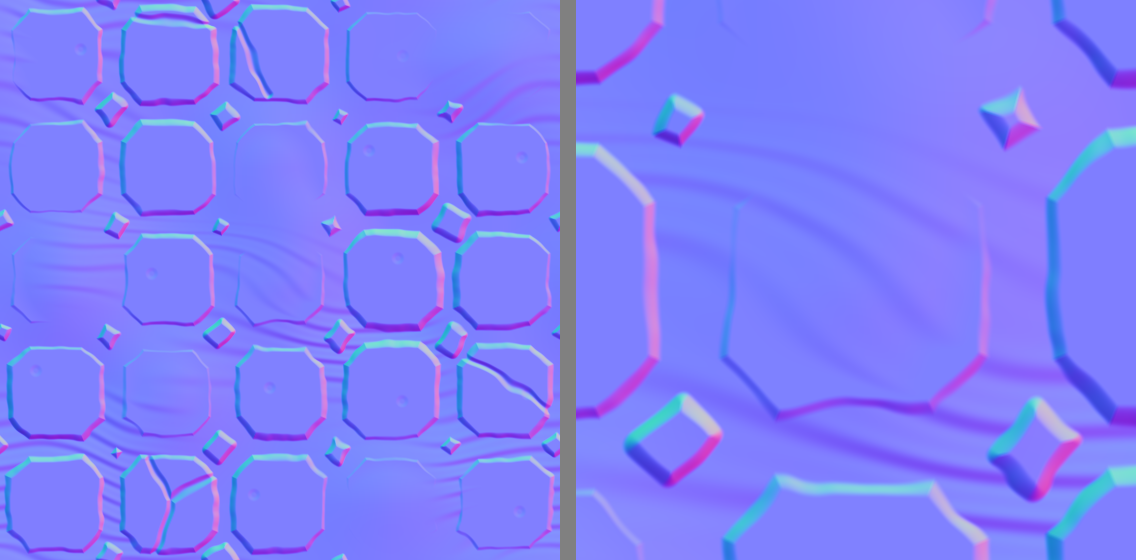
Left: the whole. Right: its middle third, enlarged.
Write a Shadertoy shader that draws this texture map.

```glsl
#define TILES 5.0          // repeats across and down
#define STONE_HALF 0.435   // half width of a stone, in cells
#define CHAMFER 0.482      // distance from centre to the cut corners
#define STONE_TOP 0.05     // height of the stone faces
#define BEVEL 0.06         // width of the rounded rims
#define RIM_SLOPE 1.25
#define EDGE_WEAR 0.045
#define CRACK_WIDTH 0.045
#define CRACK_DEPTH 0.026
#define RIPPLE_HEIGHT 0.0055
#define RIPPLES 4.6        // sand ripples per cell
#define SAMPLE_STEP 0.008  // spacing of the slope samples

// Rows run upward. Exposure: 1 is clear of sand, below 0 is buried.
const float EXPOSURE[25] = float[25](
    0.7, 0.9, 0.7, -0.4, 0.4,
    0.9, -0.1, 1.0, 1.0, 0.8,
    -0.5, 0.8, -0.3, 1.2, 0.7,
    0.3, 0.9, -0.4, 1.0, 0.6,
    0.2, 0.9, 0.8, 0.1, -0.6);

// Half side of the pebble on each grid crossing.
const float PEBBLE[25] = float[25](
    0.0, 0.10, 0.15, 0.08, 0.0,
    0.10, 0.07, 0.13, 0.11, 0.08,
    0.08, 0.10, 0.13, 0.13, 0.14,
    0.10, 0.11, 0.08, 0.09, 0.14,
    0.0, 0.14, 0.12, 0.07, 0.10);

// Crack ends in grid units: start xy, end xy.
const vec4 CRACKS[6] = vec4[6](
    vec4(2.12, 4.77, 2.41, 4.15), vec4(1.20, 4.86, 1.90, 4.77),
    vec4(4.13, 1.83, 4.90, 1.35), vec4(1.53, 0.54, 1.32, 0.87),
    vec4(1.53, 0.54, 1.91, 0.75), vec4(1.53, 0.54, 1.38, 0.08));

float hash(vec2 p) {
    return fract(sin(dot(p, vec2(127.1, 311.7))) * 43758.5);
}

// Value noise that wraps over the whole grid.
float noise(vec2 p, vec2 freq) {
    vec2 period = TILES * freq, q = p * freq, i = floor(q), f = q - i;
    f = f * f * f * (f * (f * 6.0 - 15.0) + 10.0);
    vec2 a = mod(i, period), b = mod(i + 1.0, period);
    return mix(mix(hash(a), hash(vec2(b.x, a.y)), f.x),
               mix(hash(vec2(a.x, b.y)), hash(b), f.x), f.y);
}

int cellIndex(vec2 cell) {
    ivec2 c = ivec2(mod(cell, TILES));
    return c.y * int(TILES) + c.x;
}

float smoothMax(float a, float b, float k) {
    float h = max(k - abs(a - b), 0.0) / k;
    return max(a, b) + h * h * k * 0.25;
}

// Drop in height from a flat top toward and past the rim.
float rimDrop(float d) {
    float t = max(d + BEVEL, 0.0);
    return RIM_SLOPE * t * t / (t + 0.03);
}

float exposure(vec2 p) {
    vec2 i = floor(p - 0.5), f = smoothstep(0.0, 1.0, p - 0.5 - i);
    return mix(mix(EXPOSURE[cellIndex(i)], EXPOSURE[cellIndex(i + vec2(1, 0))], f.x),
               mix(EXPOSURE[cellIndex(i + vec2(0, 1))], EXPOSURE[cellIndex(i + 1.0)], f.x), f.y);
}

float ripples(vec2 p) {
    float bend = noise(p, vec2(0.6, 0.8)) + 0.3 * noise(p + 2.3, vec2(1.4, 1.8));
    float phase = 6.28318 * RIPPLES * (p.y + 0.75 * bend);
    float strength = smoothstep(0.25, 0.8, noise(p + 1.7, vec2(0.8, 1.4)));
    return RIPPLE_HEIGHT * strength * sin(phase + 0.6 * sin(phase));
}

float crackGroove(vec2 p) {
    vec2 q = p + 0.07 * (vec2(noise(p, vec2(5)), noise(p + 3.1, vec2(5))) - 0.5);
    float d = 1.0;
    for (int i = 0; i < 6; i++) {
        vec2 a = q - CRACKS[i].xy, b = CRACKS[i].zw - CRACKS[i].xy;
        d = min(d, length(a - b * clamp(dot(a, b) / dot(b, b), 0.0, 1.0)));
    }
    return CRACK_DEPTH * (1.0 - smoothstep(0.0, CRACK_WIDTH, d));
}

float stone(vec2 p) {
    vec2 id = mod(floor(p), TILES), q = fract(p) - 0.5, a = abs(q);
    float d = max(max(a.x, a.y) - STONE_HALF, (a.x + a.y) * 0.7071 - CHAMFER);
    d += EDGE_WEAR * (noise(p, vec2(4)) - 0.5) + 0.3 * EDGE_WEAR * (noise(p, vec2(11)) - 0.5);
    d -= 0.025 * (hash(id + 7.0) - 0.5);
    vec2 spot = vec2(hash(id + 11.0), hash(id + 17.0)) - 0.5;
    float dent = step(0.4, hash(id + 23.0)) * (1.0 - smoothstep(0.015, 0.06, length(q - spot * 0.5)));
    vec2 tilt = 0.025 * (vec2(hash(id + 31.0), hash(id + 37.0)) - 0.5);
    return STONE_TOP + dot(q, tilt) - rimDrop(d) - 0.004 * dent - crackGroove(p);
}

// Rounded diamond, raised above the local sand level.
float pebble(vec2 p) {
    vec2 corner = floor(p + 0.5), id = mod(corner, TILES);
    float size = PEBBLE[cellIndex(corner)], turn = 0.785 + 0.7 * (hash(id + 41.0) - 0.5);
    vec2 q = p - corner - 0.1 * (vec2(hash(id + 43.0), hash(id + 47.0)) - 0.5);
    q = mat2(cos(turn), sin(turn), -sin(turn), cos(turn)) * q;
    q.x *= 0.9 + 0.4 * hash(id + 53.0);
    q = abs(q) - 0.65 * size;
    float d = length(max(q, 0.0)) + min(max(q.x, q.y), 0.0) - 0.35 * size;
    d += 0.04 * (noise(p, vec2(7)) - 0.5);
    return 0.01 + 0.25 * size - rimDrop(d);
}

float height(vec2 p) {
    float level = STONE_TOP * (1.0 - exposure(p)) + 0.02 * (noise(p, vec2(1.4)) - 0.5);
    float ground = smoothMax(level + ripples(p), stone(p), 0.008);
    return smoothMax(ground, level + pebble(p), 0.008);
}

void mainImage(out vec4 fragColor, in vec2 fragCoord) {
    vec2 p = TILES * fragCoord / iResolution.xy;
    vec2 e = vec2(SAMPLE_STEP, 0.0);
    vec2 slope = vec2(height(p + e.xy) - height(p - e.xy),
                      height(p + e.yx) - height(p - e.yx)) / (2.0 * SAMPLE_STEP);
    fragColor = vec4(normalize(vec3(-slope, 1.0)) * 0.5 + 0.5, 1.0);
}
```
